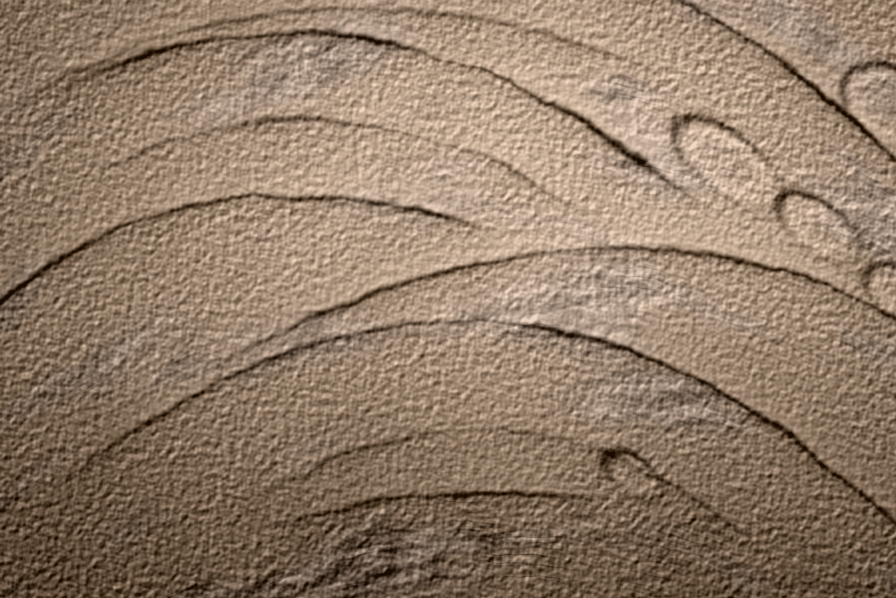
This texture is drawn by a Shadertoy shader. Its source:

```glsl
// Trowelled bronze plaster: sweeping arched ridges over a gritty surface.
// Each ridge is a bent parabola with a lit crest and a shadow underneath;
// gradient noise, lit by differences, gives the grit, scuffs and drag lines.

// apex x, apex y, bend to the left, bend to the right
const vec4 ARCH[9] = vec4[9](
    vec4(0.49, 0.943, 0.59, 0.62), vec4(0.47, 0.672, 0.77, 0.45),
    vec4(1.05, 0.584, 0.42, 0.56), vec4(0.78, 0.463, 0.60, 0.66),
    vec4(0.80, 0.283, 0.85, 0.90), vec4(0.84, 0.174, 0.36, 0.50),
    vec4(0.80, 1.080, 0.72, 0.72), vec4(0.51, 0.799, 0.73, 0.72),
    vec4(0.59, 0.985, 0.49, 0.41));

// first x, last x, strength
const vec3 SPAN[9] = vec3[9](
    vec3(0.02, 1.20, 1.0), vec3(-0.2, 0.85, 1.0), vec3(0.30, 1.80, 1.0),
    vec3(0.02, 1.60, 0.9), vec3(0.35, 1.30, 0.5), vec3(0.38, 1.04, 0.8),
    vec3(1.00, 1.80, 1.0), vec3(0.10, 1.02, 0.55), vec3(-0.1, 1.15, 0.5));

// centre x, centre y, half length, half width
const vec4 DENT[5] = vec4[5](
    vec4(1.22, 0.725, 0.110, 0.050), vec4(1.37, 0.620, 0.080, 0.040),
    vec4(1.49, 0.820, 0.090, 0.060), vec4(1.06, 0.205, 0.055, 0.030),
    vec4(1.50, 0.510, 0.060, 0.035));

vec2 hashGradient(vec2 cell) {
    vec3 h = fract(cell.xyx * vec3(0.1031, 0.1030, 0.0973));
    h += dot(h, h.yzx + 33.33);
    return fract((h.xx + h.yz) * h.zy) * 2.0 - 1.0;
}

float noise(vec2 p) {
    vec2 i = floor(p), f = p - i;
    vec2 u = f * f * f * (f * (f * 6.0 - 15.0) + 10.0);
    vec2 e = vec2(0.0, 1.0);
    float low = mix(dot(hashGradient(i), f),
                    dot(hashGradient(i + e.yx), f - e.yx), u.x);
    float high = mix(dot(hashGradient(i + e.xy), f - e.xy),
                     dot(hashGradient(i + 1.0), f - 1.0), u.x);
    return mix(low, high, u.y);
}

float fbm(vec2 p) {
    return noise(p) + 0.5 * noise(p * 2.1 + 7.3) + 0.25 * noise(p * 4.3 + 2.9);
}

// Noise read as a relief lit from the upper left
float litNoise(vec2 p) {
    return noise(p) - noise(p + vec2(-0.35, 0.5));
}

// x: tone change, y: how far the trowel has smoothed the grit
vec2 ridges(vec2 p) {
    vec2 sum = vec2(0.0);
    for (int i = 0; i < 9; i++) {
        vec4 a = ARCH[i];
        vec3 span = SPAN[i];
        float dx = p.x - a.x;
        float bend = dx < 0.0 ? a.z : a.w;
        float slope = 2.0 * bend * dx;
        float d = (p.y - a.y + bend * dx * dx) / sqrt(1.0 + slope * slope);
        float along = noise(vec2(p.x * 6.0, float(i) * 7.7 + 0.4));
        float press = smoothstep(span.x, span.x + 0.25, p.x)
                    * smoothstep(span.y, span.y - 0.15, p.x)
                    * span.z * clamp(0.85 + 1.1 * along, 0.2, 1.2);
        float w = max(0.0045 + 0.004 * along, 1.0 / iResolution.y);
        float crease = exp(-d * d / (w * w));
        float below = exp(min(d, 0.0) / 0.022) * smoothstep(0.003, -0.003, d);
        float crest = exp(-max(d, 0.0) / 0.022) * smoothstep(0.002, 0.010, d);
        sum += press * vec2(0.20 * crest - 0.72 * crease - 0.22 * below,
                            exp(-max(d, 0.0) / 0.05) * smoothstep(-0.01, 0.01, d));
    }
    return sum;
}

// Slanted finger-like hollows with a dark upper lip
float dents(vec2 p) {
    float tone = 0.0;
    for (int i = 0; i < 5; i++) {
        vec2 q = mat2(0.8, 0.6, -0.6, 0.8) * (p - DENT[i].xy);
        q = vec2(0.8 * (p.x - DENT[i].x) - 0.6 * (p.y - DENT[i].y),
                 0.6 * (p.x - DENT[i].x) + 0.8 * (p.y - DENT[i].y));
        vec2 n = q / DENT[i].zw;
        float r = length(n);
        float e = (r - 1.0) * DENT[i].w;
        float lip = smoothstep(-0.3, 0.9, dot(n, vec2(-0.75, 0.5)) / max(r, 0.01));
        tone -= (0.15 + 0.55 * lip) * exp(-e * e / 0.00003);
        tone += 0.15 * exp(-pow((e + 0.014) / 0.010, 2.0));
        tone -= 0.12 * smoothstep(0.2, 0.9, sin(n.x * 11.0 + n.y * n.y * 3.0))
              * smoothstep(1.0, 0.6, r) * smoothstep(-0.2, 0.6, n.x);
    }
    return tone;
}

void mainImage(out vec4 fragColor, in vec2 fragCoord) {
    vec2 p = fragCoord / iResolution.y;
    vec2 wobble = vec2(fbm(p * 9.0), fbm(p * 9.0 + 31.0));
    vec2 warped = p + 0.010 * wobble + 0.003 * noise(p * 45.0);

    // Pool of light, brightest above the centre
    vec2 q = (p - vec2(0.9, 0.72)) * vec2(0.75, 1.3);
    float tone = 0.93 * exp(-1.35 * dot(q, q)) + 0.07 * fbm(p * 4.0);

    // Ridges and hollows
    vec2 ridge = ridges(warped);
    tone += ridge.x + dents(warped);

    // Drag lines and scuffs follow the sweep of the trowel
    float sweep = warped.y + 0.42 * (p.x - 0.85) * (p.x - 0.85);
    float floorZone = smoothstep(0.26, 0.08, sweep);
    float patches = smoothstep(0.0, 0.45, fbm(vec2(p.x * 2.5, sweep * 7.0) + 4.0));
    float line = noise(vec2(p.x * 5.0, sweep * 62.0));
    float drag = smoothstep(0.13, 0.0, abs(line)) * smoothstep(-0.2, 0.3, noise(p * 8.0 + 9.0));
    tone -= drag * (0.05 + 0.16 * floorZone + 0.13 * patches);
    float scuff = litNoise(vec2(p.x * 14.0, sweep * 42.0)) + 0.6 * litNoise(warped * 55.0);
    tone += scuff * (0.05 + 0.30 * patches + 0.12 * floorZone);

    // Grit, finer and fainter where the trowel pressed
    float grit = 0.62 * litNoise(p * 88.0) + 0.42 * litNoise(p * 150.0 + 5.0);
    tone += grit * mix(0.85, 0.4, clamp(ridge.y, 0.0, 1.0));

    // Dark umber to pale bronze, greyer on the scuffs
    vec3 color = mix(vec3(0.24, 0.17, 0.10), vec3(0.81, 0.71, 0.62), clamp(tone, -0.25, 1.25));
    color += vec3(-0.01, 0.0, 0.02) * patches;
    fragColor = vec4(color, 1.0);
}
```
